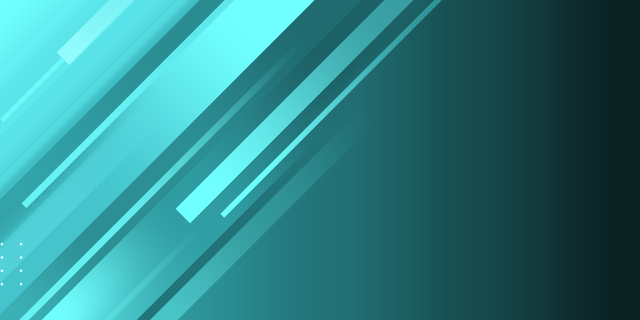
This background is drawn by a Shadertoy shader. Its source:

```glsl
// Antialiased band covering lo..hi
float band(float v, float lo, float hi) {
    float w = 0.7 / iResolution.y;
    return smoothstep(lo - w, lo + w, v) * (1.0 - smoothstep(hi - w, hi + w, v));
}

vec3 backdrop(float x) {
    vec3 c = mix(vec3(0.18, 0.60, 0.62), vec3(0.135, 0.45, 0.47), smoothstep(0.5, 1.05, x));
    c = mix(c, vec3(0.085, 0.29, 0.30), smoothstep(0.98, 1.55, x));
    return mix(c, vec3(0.04, 0.125, 0.13), smoothstep(1.45, 2.0, x));
}

void mainImage(out vec4 fragColor, in vec2 fragCoord) {
    vec2 p = fragCoord / iResolution.y;
    float across = p.x - p.y + 1.0;
    float along = p.x + p.y - 1.0;
    vec3 glow = vec3(0.44, 1.0, 1.0);
    vec3 cyan = vec3(0.35, 0.89, 0.91);
    vec3 teal = vec3(0.17, 0.56, 0.58);
    vec3 deep = vec3(0.11, 0.38, 0.40);
    vec3 col = backdrop(p.x);

    // Bright corner, shading into a dark fold
    vec3 corner = mix(glow, cyan, smoothstep(0.0, 0.4, across));
    corner = mix(corner, teal * 1.25, smoothstep(0.48, 0.68, across));
    col = mix(col, corner, band(across, -1.0, 0.625));
    col = mix(col, mix(teal * 1.15, teal * 0.98, smoothstep(-0.6, 0.5, along)),
              band(across, 0.625, 0.703));
    for (int i = 0; i < 4; i++) {
        float start = 0.06 + 0.165 * float(i);
        col = mix(col, glow, 0.22 * band(across, start, start + 0.035));
    }

    // Broad band, brightest at its upper end
    vec3 broad = mix(vec3(0.27, 0.77, 0.80), glow, smoothstep(-0.35, 0.75, along));
    broad = mix(broad, teal * 1.1, 0.75 * (1.0 - smoothstep(0.72, 0.80, across))
                * (1.0 - smoothstep(-0.5, 0.3, along)));
    broad += 0.05 * band(across, 0.768, 0.885) * (1.0 - smoothstep(-0.5, 0.2, along));
    col = mix(col, broad, band(across, 0.703, 0.984));

    // Dark gap and the lower band fading upward
    vec3 gap = mix(vec3(0.23, 0.69, 0.71), teal, smoothstep(-0.95, -0.4, along));
    gap = mix(gap, deep * 1.1, smoothstep(0.1, 0.9, along));
    col = mix(col, gap, band(across, 0.984, 1.13));
    vec3 lower = mix(glow, teal * 1.1, smoothstep(-0.85, -0.1, along));
    lower = mix(lower, deep, smoothstep(-0.05, 0.9, along));
    lower = mix(lower, teal * 1.15, 0.55 * smoothstep(1.18, 1.42, across)
                * (1.0 - smoothstep(-0.4, 0.2, along)));
    float lowerFade = 1.0 - smoothstep(0.2, 0.9, along) * smoothstep(1.3, 1.4, across);
    col = mix(col, lower, band(across, 1.13, 1.427) * lowerFade);
    col = mix(col, glow, 0.25 * band(across, 1.323, 1.35) * (1.0 - smoothstep(-0.6, 0.0, along)));

    // Outer stripes dissolving into the backdrop
    float dissolve = 1.0 - smoothstep(0.0, 0.84, along);
    col = mix(col, vec3(0.125, 0.44, 0.46), 0.9 * dissolve * band(across, 1.427, 1.469));
    vec3 outer = mix(vec3(0.29, 0.78, 0.79), vec3(0.20, 0.60, 0.61), smoothstep(-0.55, 0.2, along));
    col = mix(col, outer, dissolve * band(across, 1.469, 1.555));

    // Thin highlights and square-ended bars
    float fade = 1.0 - smoothstep(-0.4, 0.9, along);
    col = mix(col, glow, 0.85 * fade * band(across, 1.06, 1.09));
    col = mix(col, mix(glow, cyan, smoothstep(-0.3, 0.7, along)),
              0.85 * band(across, 0.703, 0.733) * band(along, -0.568, 3.0));
    col = mix(col, glow, 0.8 * band(across, 0.372, 0.392) * band(along, -0.372, 0.013));
    col = mix(col, vec3(0.60, 1.0, 1.0), mix(0.9, 0.5, smoothstep(0.0, 0.4, along))
              * band(across, 0.341, 0.419) * band(along, 0.013, 3.0));
    vec3 bar = mix(glow, vec3(0.22, 0.62, 0.64), smoothstep(0.0, 1.25, along));
    col = mix(col, bar, band(across, 1.201, 1.292) * band(along, -0.104, 3.0));
    vec3 line = mix(glow, vec3(0.18, 0.58, 0.60), smoothstep(0.15, 1.4, along));
    col = mix(col, line, band(across, 1.357, 1.381) * band(along, 0.02, 3.0));

    // Small dot grid
    vec2 pitch = vec2(0.06, 0.0417);
    vec2 first = vec2(0.006, 0.112);
    vec2 cell = clamp(round((p - first) / pitch), vec2(0.0), vec2(1.0, 3.0));
    float dotDist = length(p - first - cell * pitch);
    col = mix(col, vec3(0.85, 1.0, 1.0), band(dotDist, -1.0, 0.004));

    fragColor = vec4(col, 1.0);
}
```
